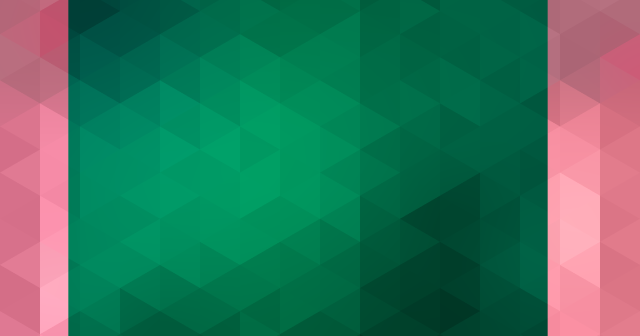
A Shadertoy shader for this background:

```glsl
const float ASPECT = 1.901;              // design space: x in 0..ASPECT, y in 0..1
const vec2 GRID = vec2(16.0, 7.28);      // triangle columns and rows
const float GRID_SHIFT = 0.54;           // vertical offset of the lattice
const vec2 PANEL = vec2(0.1068, 0.8555); // left and right side of the green panel
const float SMOOTH_SHARE = 0.22;         // smooth shading kept inside a triangle
const float GREEN_JITTER = 0.055;
const float PINK_JITTER = 0.06;
const float GREEN_BASE = 0.365;
const float SHADE_COLUMN = 9.0;          // columns from here on are darker
const float SHADE_STEP = 0.05;
const int AA = 3;

const vec3 DUSTY = vec3(0.69, 0.42, 0.48);
const vec3 CRIMSON = vec3(0.79, 0.34, 0.45);
const vec3 ROSE = vec3(0.86, 0.46, 0.56);
const vec3 BRIGHT = vec3(0.98, 0.56, 0.67);
const vec3 PALE = vec3(1.00, 0.67, 0.75);

// Lights and shadows of the panel: centre x, y, radius, amount
const int LIGHTS = 9;
const vec4 lights[LIGHTS] = vec4[LIGHTS](
    vec4(0.84, 0.53, 0.42, 0.22),
    vec4(0.37, 0.42, 0.36, 0.15),
    vec4(0.27, 0.98, 0.25, -0.12),
    vec4(1.24, 0.01, 0.35, -0.11),
    vec4(1.35, 0.37, 0.14, -0.09),
    vec4(1.58, 0.23, 0.16, 0.09),
    vec4(1.45, 0.85, 0.40, 0.06),
    vec4(0.50, 0.00, 0.16, -0.09),
    vec4(0.27, 0.13, 0.15, 0.06));

float hash(vec2 p) {
    return fract(sin(dot(p, vec2(127.1, 311.7))) * 43758.5453);
}

float glow(vec2 p, vec2 centre, float radius) {
    vec2 d = (p - centre) / radius;
    return exp(-dot(d, d));
}

// Centroid of the enclosing triangle in grid units, and its random value in z
vec3 triangleAt(vec2 g) {
    vec2 skewed = vec2(g.x, g.y - GRID_SHIFT - 0.5 * g.x);
    vec2 cell = floor(skewed);
    vec2 f = skewed - cell;
    float upper = step(1.0, f.x + f.y);
    vec2 c = cell + (1.0 + upper) / 3.0;
    float seed = hash(cell + upper * vec2(37.0, 17.0));
    return vec3(c.x, c.y + GRID_SHIFT + 0.5 * c.x, seed - 0.5);
}

vec3 greenPanel(vec2 p, float column, float seed) {
    float tone = GREEN_BASE + GREEN_JITTER * seed;
    for (int i = 0; i < LIGHTS; i++) {
        tone += lights[i].w * glow(p, lights[i].xy, lights[i].z);
    }
    tone -= SHADE_STEP * step(SHADE_COLUMN, column);
    float teal = 0.62 + 0.12 * abs(p.x - 0.84) + 0.18 * glow(p, vec2(0.25, 1.0), 0.38);
    return vec3(0.0, tone, tone * teal);
}

vec3 pinkSides(vec2 p, float column, float seed) {
    float right = step(0.5 * ASPECT, p.x);
    float inner = step(1.0, column) * (1.0 - step(GRID.x - 1.0, column));
    float lit = 1.0 - smoothstep(0.64, 0.80, p.y);
    float strong = inner * (1.0 - smoothstep(0.54, 0.72, p.y));
    float hot = glow(p, vec2(0.18, 0.92), 0.12) + glow(p, vec2(1.88, 0.80), 0.09);
    float pale = glow(p, vec2(0.17, 0.15), 0.12) + glow(p, vec2(1.71, 0.33), 0.17);

    vec3 col = mix(DUSTY, ROSE, lit);
    col = mix(col, CRIMSON, min(hot, 1.0));
    col = mix(col, BRIGHT, strong);
    col = mix(col, PALE, inner * min(pale, 1.0));
    col.b -= 0.035 * right * lit;
    return col + PINK_JITTER * seed;
}

vec3 background(vec2 uv) {
    vec3 tri = triangleAt(uv * GRID);
    vec2 p = mix(tri.xy / GRID, uv, SMOOTH_SHARE) * vec2(ASPECT, 1.0);
    float column = floor(tri.x);
    bool inPanel = uv.x > PANEL.x && uv.x < PANEL.y;
    return inPanel ? greenPanel(p, column, tri.z) : pinkSides(p, column, tri.z);
}

void mainImage(out vec4 fragColor, in vec2 fragCoord) {
    // Average a small grid of samples to smooth every edge
    vec3 sum = vec3(0.0);
    for (int y = 0; y < AA; y++) {
        for (int x = 0; x < AA; x++) {
            vec2 offset = (vec2(x, y) + 0.5) / float(AA) - 0.5;
            sum += background((fragCoord + offset) / iResolution.xy);
        }
    }
    fragColor = vec4(clamp(sum / float(AA * AA), 0.0, 1.0), 1.0);
}
```
